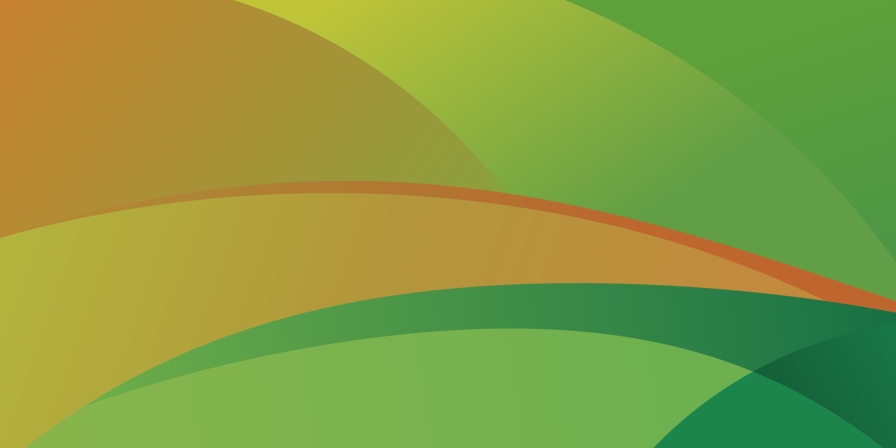
A Shadertoy shader for this background:

```glsl
// Overlapping smooth hills and large discs in green, gold and orange.
// Each layer is a quartic height curve or a circle, filled with a
// linear gradient and painted from back to front.

// Position of p along the line from a to b, clamped to 0..1.
float along(vec2 p, vec2 a, vec2 b) {
    vec2 d = b - a;
    return clamp(dot(p - a, d) / dot(d, d), 0.0, 1.0);
}

vec3 gradient(vec2 p, vec2 a, vec2 b, vec3 startColor, vec3 endColor) {
    return mix(startColor, endColor, along(p, a, b));
}

// Antialiased coverage of a signed distance, positive inside.
float coverage(float d) {
    float halfPixel = 0.75 / iResolution.y;
    return smoothstep(-halfPixel, halfPixel, d);
}

float disc(vec2 p, vec2 center, float radius) {
    return coverage(radius - length(p - center));
}

// Region below the quartic through heights at x = 0, 0.5, 1, 1.5 and 2.
float hill(vec2 p, float h0, float h1, float h2, float h3, float h4) {
    float t = 2.0 * p.x;
    float d1 = h1 - h0;
    float d2 = h2 - 2.0 * h1 + h0;
    float d3 = h3 - 3.0 * h2 + 3.0 * h1 - h0;
    float d4 = h4 - 4.0 * h3 + 6.0 * h2 - 4.0 * h1 + h0;
    float height = h0 + t * (d1 + (t - 1.0) / 2.0 * (d2
                 + (t - 2.0) / 3.0 * (d3 + (t - 3.0) / 4.0 * d4)));
    return coverage(p.y - height < 0.0 ? height - p.y : height - p.y);
}

void mainImage(out vec4 fragColor, in vec2 fragCoord) {
    vec2 p = fragCoord / iResolution.y;

    // Green sky
    vec3 color = gradient(p, vec2(1.8, 0.95), vec2(2.0, 0.35),
                          vec3(0.37, 0.63, 0.23), vec3(0.29, 0.58, 0.28));

    // Large lime disc
    vec3 lime = gradient(p, vec2(0.75, 1.0), vec2(1.2, 0.35),
                         vec3(0.75, 0.77, 0.22), vec3(0.38, 0.62, 0.27));
    color = mix(color, lime, disc(p, vec2(0.644, -0.538), 1.657));

    // Orange disc
    vec3 orange = gradient(p, vec2(0.0, 1.0), vec2(0.95, 0.3),
                           vec3(0.78, 0.51, 0.19), vec3(0.54, 0.63, 0.24));
    color = mix(color, orange, disc(p, vec2(0.1526, -0.1664), 1.2232));

    // Rust ribbon, fading in from the left
    float ribbon = hill(p, 0.471, 0.580, 0.585, 0.488, 0.328);
    vec3 rust = vec3(0.75, 0.40, 0.18);
    color = mix(color, rust, ribbon * smoothstep(-0.3, 1.6, p.x));

    // Golden hill with a three-stop gradient
    float goldPosition = along(p, vec2(0.0, 0.5), vec2(1.7, -0.1));
    vec3 gold = mix(vec3(0.70, 0.71, 0.24), vec3(0.70, 0.59, 0.23),
                    min(goldPosition / 0.45, 1.0));
    gold = mix(gold, vec3(0.76, 0.54, 0.24),
               smoothstep(0.4, 1.0, goldPosition));
    color = mix(color, gold, hill(p, 0.469, 0.559, 0.557, 0.461, 0.245));

    // Deep green hill
    float deepHill = hill(p, -0.047, 0.247, 0.355, 0.362, 0.302);
    vec3 deepGreen = gradient(p, vec2(0.2, 0.1), vec2(2.0, 0.3),
                              vec3(0.43, 0.68, 0.29), vec3(0.09, 0.44, 0.27));
    color = mix(color, deepGreen, deepHill);

    // Bright hill, kept within the deep green one
    float brightHill = deepHill * hill(p, 0.016, 0.185, 0.262, 0.228, -0.023);
    vec3 brightGreen = gradient(p, vec2(0.2, 0.0), vec2(1.5, 0.2),
                                vec3(0.53, 0.71, 0.30), vec3(0.43, 0.69, 0.31));
    color = mix(color, brightGreen, brightHill);

    // Corner disc, lighter where it overlaps the bright hill
    vec3 shade = gradient(p, vec2(1.72, 0.12), vec2(2.0, 0.28),
                          vec3(0.08, 0.37, 0.22), vec3(0.10, 0.47, 0.28));
    vec3 corner = mix(shade, vec3(0.11, 0.52, 0.30), brightHill);
    color = mix(color, corner, disc(p, vec2(2.125, -0.6388), 0.9232));

    fragColor = vec4(color, 1.0);
}
```
